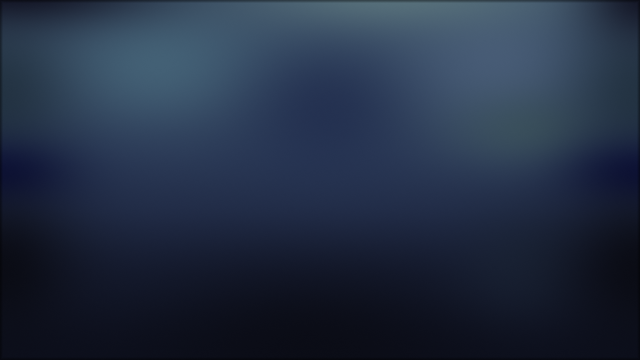
A Shadertoy shader for this background:

```glsl
// A dim, out-of-focus dusk: slate blue haze above, near-black navy below.
// A vertical colour ramp is tinted by wide elliptical Gaussian glows and
// shadows, then finished with a thin dark rim and a trace of dither.

// Vertical ramp, from the floor to the sky
const vec3 FLOOR_COLOR   = vec3(0.050, 0.062, 0.115);
const vec3 LOW_COLOR     = vec3(0.085, 0.110, 0.190);
const vec3 HORIZON_COLOR = vec3(0.128, 0.170, 0.275);
const vec3 HAZE_COLOR    = vec3(0.165, 0.222, 0.335);
const vec3 SKY_COLOR     = vec3(0.230, 0.310, 0.405);

// Glows
const vec3 TEAL       = vec3(0.270, 0.390, 0.470);
const vec3 PALE_GREY  = vec3(0.350, 0.450, 0.485);
const vec3 STEEL_BLUE = vec3(0.290, 0.370, 0.475);
const vec3 MOSS       = vec3(0.235, 0.325, 0.360);
const vec3 DEEP_TEAL  = vec3(0.105, 0.145, 0.210);

// Shadows
const vec3 DUSK_BLUE  = vec3(0.135, 0.185, 0.310);
const vec3 SIDE_SLATE = vec3(0.125, 0.185, 0.240);
const vec3 NAVY       = vec3(0.050, 0.070, 0.230);
const vec3 INK        = vec3(0.038, 0.043, 0.075);
const vec3 CORNER     = vec3(0.065, 0.070, 0.130);

const float RIM_WIDTH  = 0.010;  // in canvas heights
const float RIM_DARKEN = 0.40;
const float DITHER     = 0.004;

float hash(vec2 p) {
    return fract(sin(dot(p, vec2(12.9898, 78.233))) * 43758.5453);
}

// Pull a colour towards a tint inside a soft ellipse
vec3 tint(vec3 base, vec3 color, vec2 uv, vec2 center, vec2 radius, float strength) {
    vec2 d = (uv - center) / radius;
    return mix(base, color, strength * exp(-dot(d, d)));
}

vec3 verticalRamp(float y) {
    vec3 c = mix(FLOOR_COLOR, LOW_COLOR, smoothstep(0.0, 0.28, y));
    c = mix(c, HORIZON_COLOR, smoothstep(0.22, 0.44, y));
    c = mix(c, HAZE_COLOR, smoothstep(0.36, 0.60, y));
    return mix(c, SKY_COLOR, smoothstep(0.52, 0.88, y));
}

void mainImage(out vec4 fragColor, in vec2 fragCoord) {
    vec2 uv = fragCoord / iResolution.xy;
    vec3 color = verticalRamp(uv.y);

    // Upper glows around the dark central column
    color = tint(color, TEAL, uv, vec2(0.25, 0.83), vec2(0.16, 0.16), 0.90);
    color = tint(color, STEEL_BLUE, uv, vec2(0.78, 0.82), vec2(0.16, 0.19), 0.85);
    color = tint(color, DUSK_BLUE, uv, vec2(0.51, 0.69), vec2(0.13, 0.20), 0.90);
    color = tint(color, PALE_GREY, uv, vec2(0.62, 1.02), vec2(0.25, 0.10), 0.95);
    color = tint(color, MOSS, uv, vec2(0.83, 0.64), vec2(0.12, 0.10), 0.80);

    // Lower pools
    color = tint(color, INK, uv, vec2(0.48, 0.06), vec2(0.25, 0.20), 0.75);
    color = tint(color, DEEP_TEAL, uv, vec2(0.82, 0.27), vec2(0.10, 0.15), 0.60);

    // Both sides fade to slate, then navy, then ink further down
    for (int i = 0; i < 2; i++) {
        float side = float(i);
        color = tint(color, SIDE_SLATE, uv, vec2(side, 0.74), vec2(0.11, 0.22), 0.85);
        color = tint(color, NAVY, uv, vec2(side, 0.52), vec2(0.11, 0.09), 0.95);
        color = tint(color, INK, uv, vec2(side, 0.25), vec2(0.12, 0.22), 0.95);
    }

    // Dark top corners, the left one much longer
    color = tint(color, CORNER, uv, vec2(0.02, 1.03), vec2(0.22, 0.10), 1.00);
    color = tint(color, CORNER, uv, vec2(1.01, 1.02), vec2(0.09, 0.13), 0.95);

    // Thin soft rim and dither against banding
    vec2 border = min(uv, 1.0 - uv) * vec2(iResolution.x / iResolution.y, 1.0);
    float inside = smoothstep(0.0, RIM_WIDTH, min(border.x, border.y));
    color *= mix(1.0 - RIM_DARKEN, 1.0, inside);
    color += (hash(fragCoord) - 0.5) * DITHER;

    fragColor = vec4(clamp(color, 0.0, 1.0), 1.0);
}
```
